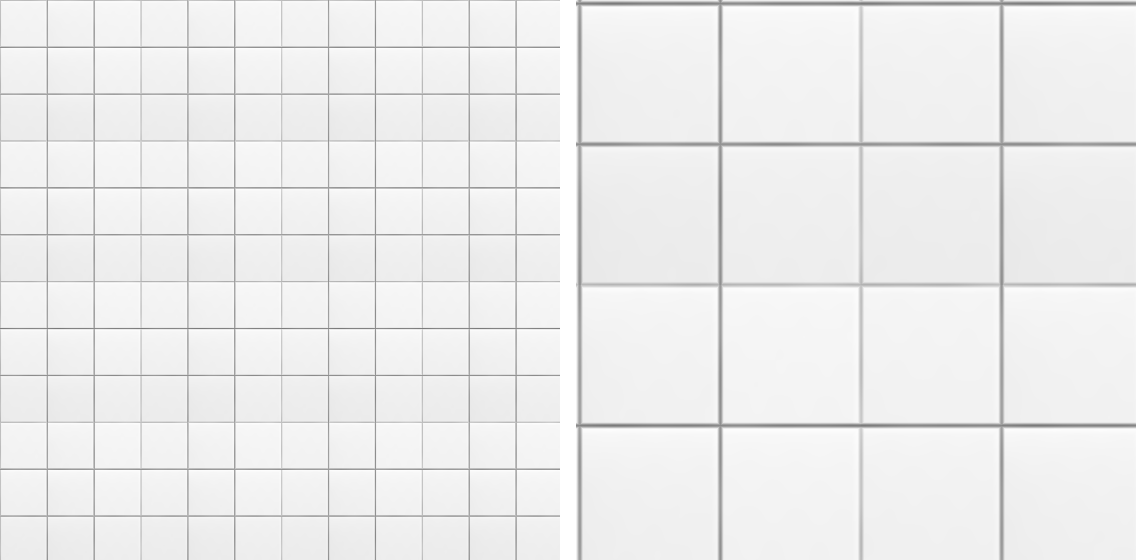
Left, the full canvas; right, a detail of the centre.
Reproduce this texture procedurally as a WebGL 1 fragment shader.

```glsl
precision highp float;
// Wall of glossy white square tiles, about twelve across and twelve down.
// Tone, sheen and seam strength vary in a cycle of three tiles each way;
// thin soft grey seams are worn unevenly by layered sines.

uniform vec2 u_resolution;

// Picks one of three values by position in the three-tile cycle.
float pickOfThree(float index, vec3 values) {
  float k = mod(index + 0.5, 3.0);
  return k < 1.0 ? values.x : (k < 2.0 ? values.y : values.z);
}

// Uneven wear along a seam, repeating every three tiles.
float seamWear(float along, float seam) {
  float t = along * 2.0943951;
  return 0.6 * sin(t * 2.0 + seam * 2.1) + 0.4 * sin(t * 5.0 + 1.3);
}

// Glazed face: flat tone, top sheen, side shade and pale bevels.
float tileFace(vec2 cell, vec2 f) {
  float tone = pickOfThree(cell.y, vec3(0.954, 0.947, 0.931));
  tone += pickOfThree(cell.x, vec3(0.0, -0.002, 0.006));

  float sheen = pickOfThree(cell.y, vec3(0.010, 0.022, 0.014));
  sheen += pickOfThree(cell.x, vec3(0.0, 0.009, 0.003));
  tone += sheen * exp(-5.0 * f.y) - 0.006 * smoothstep(0.3, 1.0, f.y);

  float sideShade = pickOfThree(cell.x, vec3(0.003, 0.014, 0.002));
  tone -= sideShade * exp(-4.0 * f.x) * smoothstep(0.05, 0.5, f.y);

  // Faint ripple in the glaze
  tone += 0.0015 * sin(f.x * 19.0 + cell.y) * sin(f.y * 14.0 + cell.x);

  // Narrow highlights along the top and right edges
  float topEdge = 1.0 - smoothstep(0.02, 0.07, f.y);
  float rightEdge = smoothstep(0.93, 0.98, f.x);
  return tone + 0.018 * max(topEdge, rightEdge);
}

void main() {
  vec2 uv = gl_FragCoord.xy / u_resolution;

  // Tile coordinates counted from the upper left corner
  vec2 p = vec2(uv.x, 1.0 - uv.y) * 11.945 - 0.008;
  vec2 cell = floor(p);
  float face = tileFace(cell, p - cell);

  // Soft seams around the nearest grid line in each direction
  vec2 seam = floor(p + 0.5);
  vec2 pixel = 11.945 / u_resolution;
  vec2 softness = max(vec2(0.027), 1.1 * pixel);
  vec2 line = 1.0 - smoothstep(vec2(0.0), softness, abs(p - seam));

  vec2 depth = vec2(pickOfThree(seam.x, vec3(0.21, 0.37, 0.40)),
                    pickOfThree(seam.y, vec3(0.24, 0.46, 0.41)));
  depth += 0.035 * vec2(seamWear(p.y, seam.x), seamWear(p.x, seam.y));
  vec2 shade = 1.0 - line * depth;

  // Crossings keep the darker of the two seams
  float grey = face * min(shade.x, shade.y);
  gl_FragColor = vec4(vec3(clamp(grey, 0.0, 1.0)), 1.0);
}
```
